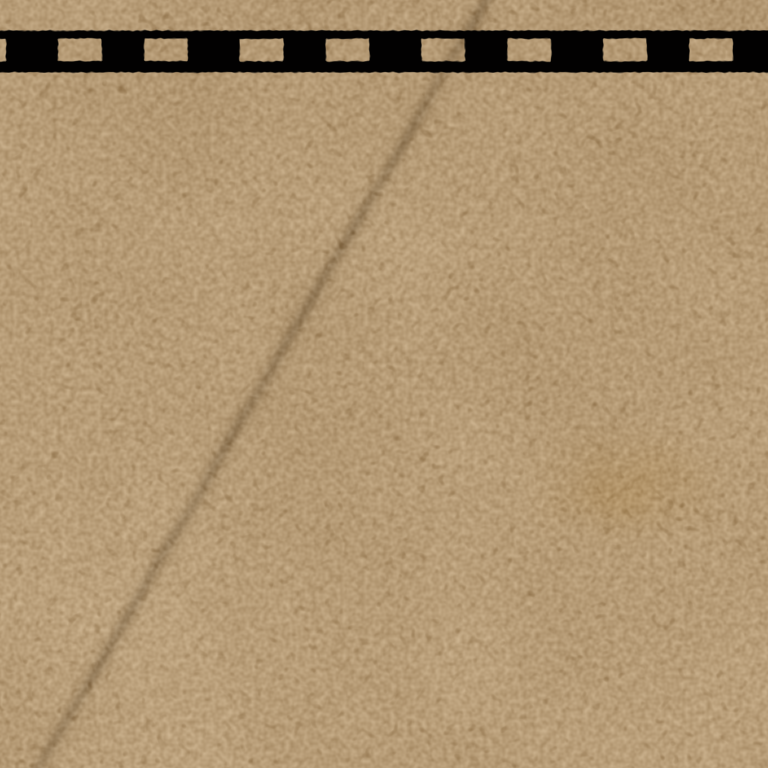
This texture is drawn by a three.js fragment shader. Its source:

```glsl
// Aged tan paper with fine grain, soft stains and one slanted crease, crossed
// near the top by a black strip with paired rectangular perforations.
// Layers of gradient noise shade the paper; distance functions cut the strip.
varying vec2 vUv;

vec2 gradientAt(vec2 cell) {
  vec3 q = fract(cell.xyx * vec3(0.1031, 0.1030, 0.0973));
  q += dot(q, q.yzx + 33.33);
  float angle = 6.2832 * fract((q.x + q.y) * q.z);
  return vec2(cos(angle), sin(angle));
}

float gradientNoise(vec2 p) {
  vec2 i = floor(p);
  vec2 f = p - i;
  vec2 u = f * f * f * (f * (f * 6.0 - 15.0) + 10.0);
  float a = dot(gradientAt(i), f);
  float b = dot(gradientAt(i + vec2(1.0, 0.0)), f - vec2(1.0, 0.0));
  float c = dot(gradientAt(i + vec2(0.0, 1.0)), f - vec2(0.0, 1.0));
  float d = dot(gradientAt(i + 1.0), f - 1.0);
  return mix(mix(a, b, u.x), mix(c, d, u.x), u.y);
}

// Sum of octaves, each turned so that the lattices do not line up
float fbm(vec2 p) {
  float sum = 0.0;
  float weight = 1.0;
  for (int i = 0; i < 4; i++) {
    sum += weight * gradientNoise(p);
    p = mat2(1.6, 1.2, -1.2, 1.6) * p + 17.3;
    weight *= 0.55;
  }
  return sum;
}

float boxDistance(vec2 p, vec2 halfSize) {
  vec2 d = abs(p) - halfSize;
  return length(max(d, 0.0)) + min(max(d.x, d.y), 0.0);
}

// Brightness offset of the paper from its mean tone
float paperTone(vec2 uv) {
  float tone = 0.028 * fbm(uv * 4.0 + 3.7);
  tone += 0.014 * (0.5 - uv.y) - 0.012 * smoothstep(0.5, 1.0, uv.x) * uv.y;

  // fine grain, finer fibres and sparse dark flecks
  vec2 turned = mat2(0.8, 0.6, -0.6, 0.8) * uv;
  tone += 0.070 * gradientNoise(turned * 105.0 + 40.0);
  tone += 0.075 * gradientNoise(uv * 175.0 + 9.0);
  float fleck = gradientNoise(turned * 88.0 + 130.0) + 0.25 * gradientNoise(uv * 14.0);
  return tone + 0.006 - 0.075 * smoothstep(0.18, 0.62, fleck);
}

// Soft dark fold from the lower left to the top
float creaseShade(vec2 uv) {
  vec2 along = normalize(vec2(0.58, 1.0));
  vec2 rel = uv - vec2(0.052, 0.0);
  float across = rel.x * along.y - rel.y * along.x;
  across += 0.004 * gradientNoise(uv * 9.0);
  float strength = 0.85 + 0.5 * gradientNoise(uv * 11.0 + 5.0);
  float core = exp(-pow(across / 0.0075, 2.0));
  float halo = exp(-pow(across / 0.018, 2.0));
  return strength * (0.115 * core + 0.025 * halo);
}

// Coverage of the strip, with two holes in every repeat
float stripMask(vec2 uv) {
  vec2 p = uv + 0.0016 * vec2(gradientNoise(uv * 130.0), gradientNoise(uv * 130.0 + 70.0));
  float strip = abs(p.y - 0.933) - 0.0272;
  float x = mod(p.x - 0.0484, 0.2366);
  float y = p.y - 0.935;
  vec2 holeSize = vec2(0.0265, 0.0128);
  float first = boxDistance(vec2(x - 0.0556, y), holeSize);
  float second = boxDistance(vec2(x - 0.1676, y), holeSize);
  float holes = min(first, second) - 0.002;
  return 1.0 - smoothstep(-0.0014, 0.0014, max(strip, -holes));
}

void main() {
  vec3 color = vec3(0.714, 0.608, 0.461);
  color += paperTone(vUv) * vec3(0.88, 0.95, 1.0);

  // warm stain on the right
  vec2 stainPos = (vUv - vec2(0.82, 0.37)) / vec2(0.085, 0.05);
  stainPos += 0.6 * vec2(gradientNoise(vUv * 13.0), gradientNoise(vUv * 13.0 + 31.0));
  color -= vec3(0.025, 0.038, 0.062) * exp(-dot(stainPos, stainPos));

  color -= creaseShade(vUv) * vec3(1.1, 1.05, 0.95);
  color = mix(color, vec3(0.006, 0.005, 0.003), stripMask(vUv));
  gl_FragColor = vec4(color, 1.0);
}
```
